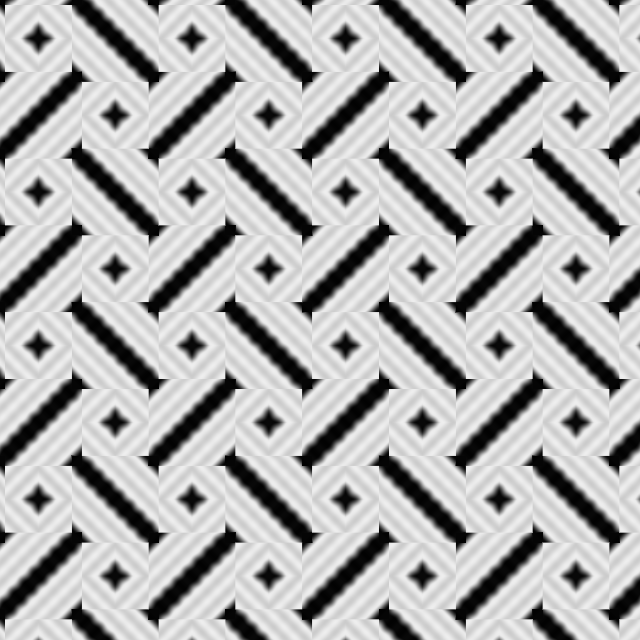
Give the GLSL for this pattern, as a three.js fragment shader.

```glsl
// Checkerboard of diagonal black bars, alternating in slope, and small black diamonds.
// Every tile shades one diagonal distance with the same soft black core and pale grey ripple;
// bar tiles are slightly larger than diamond tiles and end in dark corner triangles.
varying vec2 vUv;

const float TAU = 6.2831853;
const float RIPPLE = 0.2667; // spacing of the pale stripes, in tiles

// Offset from the nearest of the centres that repeat every two tiles
vec2 fromCentre(vec2 p, vec2 centre) {
  return mod(p - centre + 1.0, 2.0) - 1.0;
}

float insideSquare(vec2 q, float halfSize) {
  return 1.0 - smoothstep(halfSize - 0.006, halfSize + 0.006, max(abs(q.x), abs(q.y)));
}

// Black core at zero distance, then pale stripes; bead pinches the core along its length
float shade(float dist, float bead) {
  float pale = 0.865 + 0.06 * cos(TAU * dist / RIPPLE) + 0.008 * bead;
  float core = smoothstep(0.07, 0.255, dist + 0.012 * bead);
  return mix(0.02 + 0.012 * bead, pale, core);
}

// Bar tile: slope 1 falls to the right, slope -1 rises to the right
float barTile(vec2 p, vec2 centre, float slope) {
  vec2 q = fromCentre(p, centre);
  float across = abs(q.x - slope * q.y);
  float along = q.x + slope * q.y;
  float tone = shade(across, -cos(TAU * along / RIPPLE));
  tone = mix(tone, 0.02, smoothstep(0.80, 0.97, across));
  return mix(1.0, tone, insideSquare(q, 0.571));
}

void main() {
  // Tile coordinates measured down from the top edge
  vec2 p = vec2(vUv.x, 1.0 - vUv.y) * 25.0 / 3.0;

  // Overlapping bar tiles keep the darker tone
  float tone = min(barTile(p, vec2(1.5, 0.5), 1.0), barTile(p, vec2(0.5, 1.5), -1.0));

  // Diamond tiles lie on both diagonal positions of the repeat
  for (int i = 0; i < 2; i++) {
    vec2 q = fromCentre(p, vec2(0.5 + float(i)));
    vec2 a = abs(q);
    float diamond = shade(a.x + a.y, cos(TAU * (a.x - a.y) / RIPPLE));
    tone = mix(tone, diamond, insideSquare(q, 0.435));
  }

  gl_FragColor = vec4(vec3(tone), 1.0);
}
```
